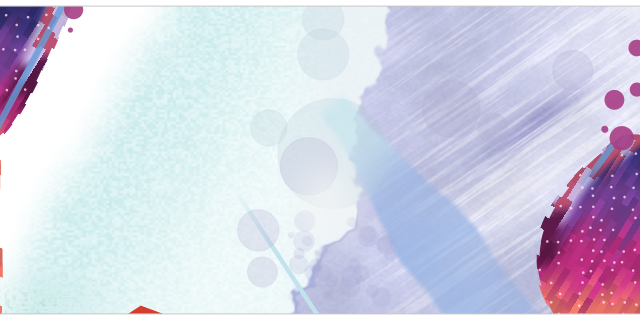
Reproduce this background procedurally as a Shadertoy shader.

```glsl
// Pale watercolour banner: mint haze, lavender wash, soft bubbles and striped petals.

vec3 col = vec3(1);

void paint(vec3 ink, float cover) { col = mix(col, ink, cover); }

float hash(vec2 p) {
  p = fract(p * vec2(0.1031, 0.1137));
  p += dot(p, p.yx + 33.33);
  return fract((p.x + p.y) * p.x * 7.31);
}

float noise(vec2 p) {
  vec2 i = floor(p), f = fract(p);
  f *= f * (3.0 - 2.0 * f);
  return mix(mix(hash(i), hash(i + vec2(1, 0)), f.x),
             mix(hash(i + vec2(0, 1)), hash(i + 1.0), f.x), f.y);
}

float fbm(vec2 p) {
  return 0.5 * noise(p) + 0.27 * noise(p * 2.1 + 7.0) + 0.2 * noise(p * 4.3 + 17.0);
}

// Coverage of a signed distance
float fill(float d) { return clamp(0.5 - d * iResolution.y, 0.0, 1.0); }

float glow(vec2 p, vec2 size) { p /= size; return exp(-dot(p, p)); }

// Slanted broken strips; depth runs inward from the rim
vec3 petal(vec2 p, float depth, float h) {
  float strip = floor(dot(p, vec2(0.85, -0.53)) * 46.0);
  float jitter = hash(vec2(strip, 7)) - 0.5;
  float block = hash(vec2(strip, floor(dot(p, vec2(9, 14.5)) + jitter * 3.0) + 40.0));
  h += 0.16 * jitter;
  vec3 c = mix(vec3(0.9, 0.45, 0.4), vec3(0.74, 0.18, 0.5), smoothstep(0.0, 0.25, h));
  c = mix(c, vec3(0.46, 0.25, 0.58), smoothstep(0.3, 0.6, h));
  c = mix(c, vec3(0.2, 0.18, 0.44), smoothstep(0.6, 0.85, h));
  float rim = 0.85 - 0.85 * smoothstep(0.05, 0.1, depth + 0.04 * jitter);
  float upper = smoothstep(0.5, 0.6, h);
  vec3 shard = block < 0.35 ? vec3(0.86, 0.36, 0.46) : vec3(0.8, 0.75, 0.88);
  c = mix(c, vec3(0.33, 0.08, 0.25), rim * smoothstep(0.25, 0.36, h) * (1.0 - upper));
  return mix(c, shard, rim * upper) * (0.88 + 0.24 * block);
}

void mainImage(out vec4 fragColor, in vec2 fragCoord) {
  vec2 p = fragCoord / iResolution.y;
  float grain = noise(p * vec2(110, 130)) - 0.5;
  float cloud = fbm(p * 5.0) - 0.48;

  // Mint haze
  float slant = dot(p, vec2(0.86, -0.5)) + 0.08 * cloud;
  float mint = smoothstep(-0.14, 0.08, slant) * (1.0 - 0.6 * smoothstep(0.08, 0.55, slant));
  paint(vec3(0.84, 0.94, 0.945) + grain * vec3(0.12, 0.05, 0.05), mint);
  paint(vec3(0.55, 0.78, 0.69), glow(p - vec2(0.1, 0.04), vec2(0.16, 0.08)) * max(grain, 0.0));
  paint(vec3(0.92, 0.94, 0.96), 0.7 * smoothstep(0.85, 1.1, p.x));

  // Lavender wash with ragged rim and brush streaks
  float inside = p.x - 0.91 - 0.21 * smoothstep(0.0, 0.4, p.y)
    - 0.1 * smoothstep(0.6, 1.0, p.y) + 0.1 * fbm(p * 13.0) - 0.048;
  vec2 brush = vec2(dot(p, vec2(0.82, 0.57)), dot(p, vec2(-0.57, 0.82)));
  float streak = 0.6 * noise(brush * vec2(4, 85)) + 0.4 * noise(brush * vec2(9, 190));
  float light = 0.75 * glow(p - vec2(1.95, 0.86), vec2(0.26, 0.32))
    + 0.75 * glow(brush - vec2(1.58, -0.6), vec2(0.32, 0.12))
    + 0.5 * smoothstep(0.45, 0.8, streak) * smoothstep(1.0, 1.4, p.x);
  vec3 wash = mix(vec3(0.74, 0.75, 0.88), vec3(0.92, 0.92, 0.97), min(light, 1.0));
  float shade = glow(brush - vec2(1.7, -0.45), vec2(0.22, 0.045)) * (0.9 - 0.8 * streak);
  wash = mix(wash, vec3(0.53, 0.52, 0.75), shade);
  paint(wash + cloud * 0.13 + grain * 0.03, 0.93 * smoothstep(-0.006, 0.012, inside));
  float low = 1.0 - smoothstep(0.2, 0.45, p.y);
  paint(vec3(0.59, 0.63, 0.84), 0.6 * low * glow(vec2(inside - 0.008), vec2(0.014)));

  // Blue ribbon and thin thread
  float run = dot(p, vec2(0.607, -0.795));
  float ribbon = abs(dot(p, vec2(0.795, 0.607)) - 1.235) - 0.03 * cloud
    - mix(0.045, 0.12, smoothstep(0.15, 0.65, run));
  ribbon = (1.0 - smoothstep(-0.012, 0.012, ribbon)) * smoothstep(0.06, 0.13, run);
  vec3 blue = mix(vec3(0.8, 0.93, 0.96), vec3(0.58, 0.7, 0.89), smoothstep(0.2, 0.45, run));
  paint(blue, ribbon * (0.63 + 0.5 * cloud));
  paint(vec3(0.76, 0.89, 0.93), low * fill(abs(dot(p, vec2(0.835, 0.55)) - 0.837) - 0.007));

  // Bubbles: x, y, radius
  vec3 bubbles[10] = vec3[](vec3(1.01, 0.83, 0.08), vec3(1.01, 0.94, 0.065),
    vec3(1.04, 0.52, 0.172), vec3(0.84, 0.6, 0.057), vec3(0.965, 0.48, 0.09),
    vec3(1.41, 0.66, 0.09), vec3(1.54, 0.6, 0.047), vec3(1.79, 0.78, 0.063),
    vec3(0.807, 0.28, 0.065), vec3(0.82, 0.15, 0.047));
  for (int i = 0; i < 10; i++) {
    float d = length(p - bubbles[i].xy) - bubbles[i].z;
    vec3 tint = i < 4 ? vec3(0.71, 0.81, 0.85) : vec3(0.68, 0.66, 0.81);
    paint(tint, fill(d) * 0.25 + 0.12 * fill(abs(d) - 0.002));
  }
  for (float i = 0.0; i < 24.0; i++) {
    vec2 centre = vec2(0.9, 0.05) + vec2(0.32, 0.26) * vec2(hash(vec2(i, 3)), hash(vec2(i, 19)));
    float radius = mix(0.01, 0.034, hash(vec2(i, 31)));
    paint(vec3(0.64, 0.64, 0.82), 0.2 * fill(length(p - centre) - radius));
  }
  paint(vec3(0.96), 0.65 * glow(p - vec2(1.02, 0.37), vec2(0.1, 0.12)));

  // Petals, cyan stripe and sparks
  float left = 0.22 * pow(max(p.y * 2.44 - 1.39, 0.0), 0.75) - p.x;
  float right = p.x - 1.68 - 1.8 * (p.y - 0.19) * (p.y - 0.19);
  float ragged = 0.022 * hash(vec2(floor(dot(p, vec2(14, 22))), 5)) - 0.011;
  float leftMask = fill(-left - ragged);
  float rightMask = fill(max(-right - ragged, p.y - 0.58));
  paint(petal(p, left, p.y * 1.9 - 0.95), leftMask);
  paint(petal(p, right, p.y * 1.65), rightMask);
  float stripe = min(abs(dot(p, vec2(0.8, -0.6)) - 1.205), abs(dot(p, vec2(0.88, -0.47)) + 0.29));
  float band = smoothstep(0.4, 0.5, p.y) * max(rightMask, leftMask);
  paint(vec3(0.4, 0.62, 0.84), 0.8 * band * fill(stripe - 0.01));
  vec2 cell = floor(p * 30.0);
  vec2 offset = p * 30.0 - cell - 0.3 - 0.4 * vec2(hash(cell), hash(cell + 9.0));
  float spark = fill(length(offset) / 30.0 - 0.004) * step(0.5, hash(cell + 23.0));
  paint(vec3(1, 0.9, 0.96), 0.75 * spark * max(leftMask, rightMask));

  // Droplets: x, y, radius
  vec3 drops[7] = vec3[](vec3(1.92, 0.688, 0.031), vec3(1.99, 0.72, 0.022),
    vec3(1.99, 0.85, 0.026), vec3(1.943, 0.568, 0.038), vec3(1.89, 0.596, 0.011),
    vec3(0.23, 0.97, 0.03), vec3(0.22, 0.906, 0.008));
  for (int i = 0; i < 7; i++)
    paint(vec3(0.65, 0.24, 0.52), 0.9 * fill(length(p - drops[i].xy) - drops[i].z));

  // Red tip, white margins and grey rules
  float tip = p.y - 0.045 + max((p.x - 0.44) * 0.37, (0.44 - p.x) * 0.65);
  paint(vec3(0.83, 0.24, 0.18), fill(tip));
  float margin = abs(p.y - 0.5) - 0.481;
  paint(vec3(1), fill(-margin));
  paint(vec3(0.77), fill(abs(margin) - 0.0015));
  fragColor = vec4(col, 1);
}
```
